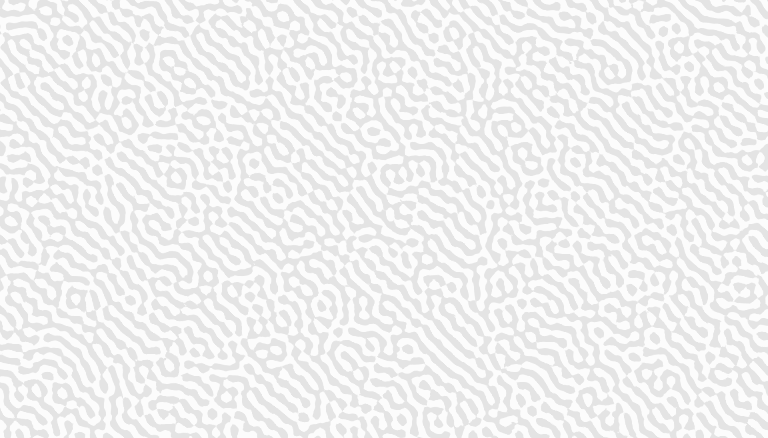
Give the GLSL for this pattern, as a WebGL 2 fragment shader.

```glsl
#version 300 es
precision highp float;
// Reaction-diffusion style maze of pale grey and white stripes with a diagonal grain.
// Random plane waves of similar length are summed, squashed, and passed through
// a ring-shaped filter that evens out the stripe widths; the sign picks the colour.

#define PERIOD 0.0295        // stripe spacing, in canvas heights
#define PERIOD_JITTER 0.22   // relative spread of the wave lengths
#define GRAIN_NORMAL 0.84    // angle across the stripes, in radians
#define GRAIN_SPREAD 1.42    // widest turn away from that angle
#define WAVES 32
#define SQUASH 0.3           // lower values level the wave height more
#define WHITE_BIAS 0.05      // shifts the balance towards white
#define SEED 7.0

const float TAU = 6.28319;
const vec3 WHITE = vec3(0.99);
const vec3 GREY = vec3(0.895);

uniform vec2 u_resolution;
out vec4 fragColor;

// Each wave holds its wave vector (xy) and phase (z).
vec3 waves[WAVES];

float hash(float n) {
    return fract(sin(n * 12.9898 + SEED * 4.137) * 43758.5);
}

void makeWaves() {
    for (int i = 0; i < WAVES; i++) {
        float n = float(i);
        // Evenly spread, jittered turns that crowd around the main grain
        float t = 2.0 * (n + hash(n + 0.3)) / float(WAVES) - 1.0;
        float angle = GRAIN_NORMAL + GRAIN_SPREAD * t * abs(t);
        float stretch = 1.0 + PERIOD_JITTER * (hash(n + 50.7) - 0.5);
        vec2 across = vec2(cos(angle), sin(angle));
        waves[i] = vec3(across * stretch * TAU / PERIOD, TAU * hash(n + 90.1));
    }
}

// Sum of all waves, levelled to roughly -1..1
float levelledWaves(vec2 p) {
    float sum = 0.0;
    for (int i = 0; i < WAVES; i++) {
        sum += cos(dot(waves[i].xy, p) + waves[i].z);
    }
    sum *= sqrt(2.0 / float(WAVES));
    return sum / sqrt(sum * sum + SQUASH);
}

// Mean of the levelled waves on a circle around p
float ringMean(vec2 p, float radius, int count) {
    float sum = 0.0;
    for (int i = 0; i < count; i++) {
        float angle = TAU * (float(i) + 0.5) / float(count);
        sum += levelledWaves(p + radius * vec2(cos(angle), sin(angle)));
    }
    return sum / float(count);
}

// Centre-surround filter tuned to the stripe period
float maze(vec2 p) {
    return levelledWaves(p)
         - 2.4 * ringMean(p, 0.5 * PERIOD, 6)
         + 1.4 * ringMean(p, PERIOD, 12);
}

void main() {
    vec2 p = gl_FragCoord.xy / u_resolution.y;
    makeWaves();
    float field = maze(p) + WHITE_BIAS;

    // Edge about one pixel wide, from the local slope
    float slope = length(vec2(dFdx(field), dFdy(field)));
    float edge = max(0.75 * slope, 0.02);
    float white = smoothstep(-edge, edge, field);

    fragColor = vec4(mix(GREY, WHITE, white), 1.0);
}
```
